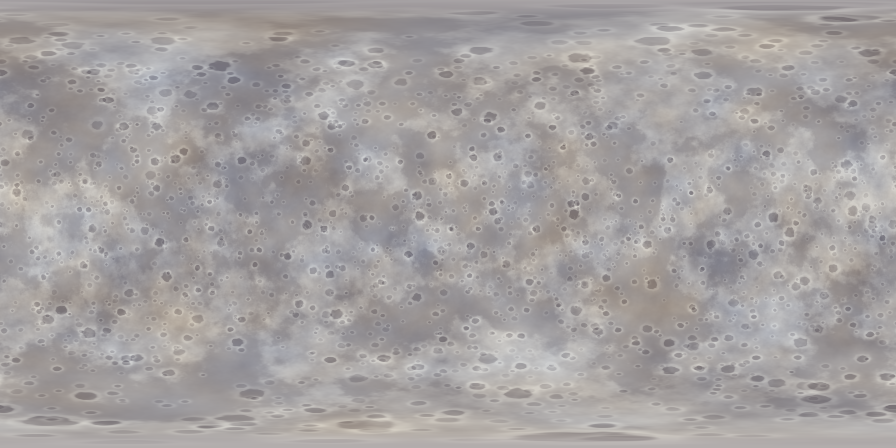
A WebGL 2 fragment shader for this texture:

```glsl
#version 300 es
precision highp float;
// Flat longitude-latitude map of a pale, cratered, airless moon.

uniform vec2 u_resolution;
out vec4 fragColor;

const float PI = 3.14159265;
const vec3 DARK_DUST = vec3(0.53, 0.51, 0.52);
const vec3 PALE_DUST = vec3(0.75, 0.74, 0.73);
const vec3 POLAR_DUST = vec3(0.67, 0.65, 0.66);
const vec3 WARM_SHIFT = vec3(0.035, 0.0, -0.055);
const vec3 SEED_OFFSET = vec3(7.3, 2.9, 5.1);
const float PLAIN_TONE = 0.595;
const float HIGHLAND_TONE = 0.678;
const float REGION_SCALE = 2.5;
const float BROAD_SCALE = 1.5;
const float BROAD_CONTRAST = 0.15;
const float GRAIN_SCALE = 9.0;
const float GRAIN_CONTRAST = 0.09;
const float LARGE_CRATERS = 9.0;   // cells per sphere radius
const float SMALL_CRATERS = 18.0;
const float SHELL = 0.3;           // half thickness of the seeded shell, in cells

vec3 hash3(ivec3 cell) {
    uvec3 v = uvec3(cell) * 1664525u + 1013904223u;
    v.x += v.y * v.z; v.y += v.z * v.x; v.z += v.x * v.y;
    v ^= v >> 16u;
    v.x += v.y * v.z; v.y += v.z * v.x; v.z += v.x * v.y;
    return vec3(v & 0xffffu) / 65535.0;
}

float cornerSlope(ivec3 cell, vec3 f, ivec3 corner) {
    return dot(hash3(cell + corner) * 2.0 - 1.0, f - vec3(corner));
}

float gradientNoise(vec3 p) {
    ivec3 c = ivec3(floor(p));
    vec3 f = fract(p);
    vec3 w = f * f * f * (f * (f * 6.0 - 15.0) + 10.0);
    vec4 x0 = vec4(cornerSlope(c, f, ivec3(0, 0, 0)), cornerSlope(c, f, ivec3(0, 1, 0)),
                   cornerSlope(c, f, ivec3(0, 0, 1)), cornerSlope(c, f, ivec3(0, 1, 1)));
    vec4 x1 = vec4(cornerSlope(c, f, ivec3(1, 0, 0)), cornerSlope(c, f, ivec3(1, 1, 0)),
                   cornerSlope(c, f, ivec3(1, 0, 1)), cornerSlope(c, f, ivec3(1, 1, 1)));
    vec4 x = mix(x0, x1, w.x);
    vec2 y = mix(x.xz, x.yw, w.y);
    return mix(y.x, y.y, w.z);
}

float fbm(vec3 p, int octaves) {
    float sum = 0.0, amplitude = 1.0;
    for (int i = 0; i < octaves; i++) {
        sum += amplitude * gradientNoise(p);
        p = p.yzx * 2.03 + SEED_OFFSET;
        amplitude *= 0.58;
    }
    return sum;
}

// Tone change from one size class: grey floor, thin bright rim, soft apron.
float craters(vec3 dir, float cells, float wobble, float pixel) {
    vec3 p = dir * cells;
    ivec3 home = ivec3(floor(p));
    float change = 0.0;
    for (int z = -1; z <= 1; z++)
    for (int y = -1; y <= 1; y++)
    for (int x = -1; x <= 1; x++) {
        ivec3 cell = home + ivec3(x, y, z);
        vec3 seed = vec3(cell) + hash3(cell);
        if (abs(length(seed) - cells) > SHELL) continue;
        vec3 centre = normalize(seed);
        vec3 trait = hash3(cell + 191);
        float chance = 0.6 + 1.1 * gradientNoise(centre * 3.0 + SEED_OFFSET);
        if (trait.x > chance) continue;

        float radius = mix(0.17, 0.37, trait.y * trait.y);
        float d = distance(p, centre * cells) / radius + wobble;
        float soft = max(0.12, 0.5 * pixel * cells / radius);
        float inner = 1.0 - smoothstep(0.85 - soft, 0.85 + soft, d);
        float ring = (d - 1.12) / (0.14 + soft);
        float rim = exp(-ring * ring);
        float apron = (1.0 - smoothstep(0.9, 2.4, d)) * (1.0 - inner);
        change += mix(0.5, 1.0, trait.z) * (0.055 * rim + 0.035 * apron - 0.1 * inner);
    }
    return change;
}

void main() {
    vec2 uv = gl_FragCoord.xy / u_resolution;
    float lon = (uv.x * 2.0 - 1.0) * PI;
    float lat = (uv.y - 0.5) * PI;
    float pixel = PI / u_resolution.y;
    vec3 dir = vec3(cos(lat) * cos(lon), sin(lat), cos(lat) * sin(lon));

    // Ragged highlands over smooth plains
    float broad = fbm(dir * BROAD_SCALE + SEED_OFFSET.zxy, 3);
    float region = fbm(dir * REGION_SCALE + SEED_OFFSET, 6);
    float highland = smoothstep(-0.13, 0.13, region + 0.02);
    float grain = fbm(dir * GRAIN_SCALE - SEED_OFFSET, 4);
    float tone = mix(PLAIN_TONE, HIGHLAND_TONE, highland);
    tone += BROAD_CONTRAST * broad + GRAIN_CONTRAST * grain * mix(0.4, 1.0, highland);

    // Two size classes of craters
    float wobble = 0.35 * gradientNoise(dir * 45.0);
    tone += craters(dir, LARGE_CRATERS, wobble, pixel);
    tone += 0.7 * craters(dir, SMALL_CRATERS, wobble, pixel);

    // Tone to dust colour, with faint warm and cool provinces
    float ramp = (tone - DARK_DUST.r) / (PALE_DUST.r - DARK_DUST.r);
    vec3 colour = mix(DARK_DUST, PALE_DUST, clamp(ramp, -0.25, 1.3));
    colour += WARM_SHIFT * fbm(dir * 2.2 - SEED_OFFSET.yzx, 3);

    // Hazy polar caps
    colour = mix(colour, POLAR_DUST, 0.6 * smoothstep(1.44, 1.54, abs(lat)));
    fragColor = vec4(colour, 1.0);
}
```
